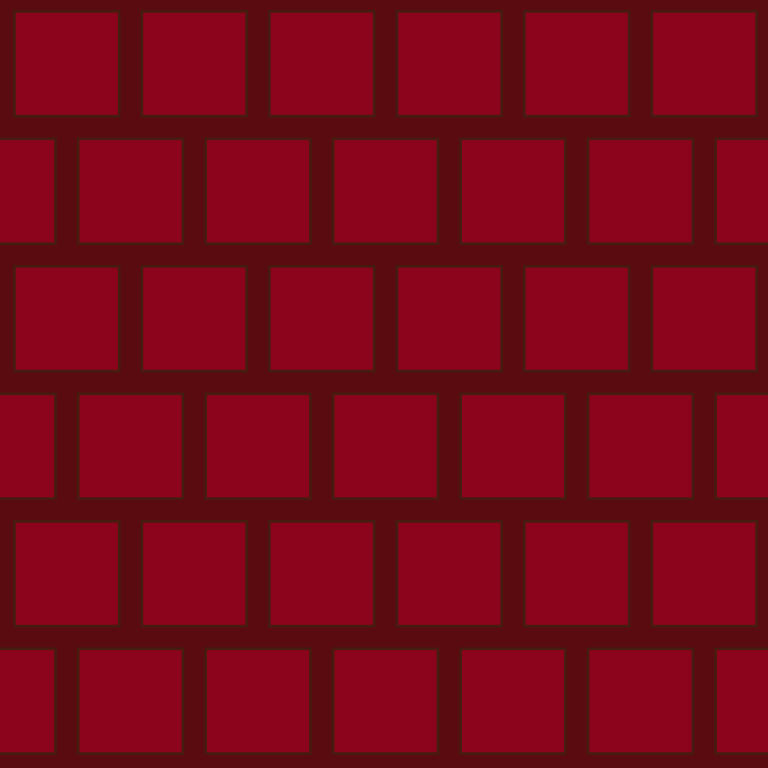
This pattern is drawn by a WebGL 2 fragment shader. Its source:

```glsl
#version 300 es
precision highp float;

uniform vec2 u_resolution;
out vec4 fragColor;

const vec3 GROUND = vec3(0.35, 0.045, 0.06);
const vec3 TILE = vec3(0.55, 0.015, 0.105);
const vec3 RIM = vec3(0.27, 0.11, 0.06);

const float PITCH = 0.166;
const vec2 FIRST_CENTRE = vec2(0.087);
const float HALF_SIDE = 0.0699;
const float RIM_WIDTH = 0.0034;

// Offset from the nearest tile centre, every other row moved by half a pitch
vec2 staggeredCell(vec2 point, vec2 firstCentre, float pitch) {
    vec2 grid = (point - firstCentre) / pitch + 0.5;
    float row = floor(grid.y);
    grid.x += 0.5 * mod(row + 1.0, 2.0);
    return (fract(grid) - 0.5) * pitch;
}

// Signed distance to a square
float squareDistance(vec2 point, float halfSide) {
    vec2 edge = abs(point) - halfSide;
    return length(max(edge, 0.0)) + min(max(edge.x, edge.y), 0.0);
}

// Smooth coverage of a shape over one pixel
float coverage(float signedDistance, float pixel) {
    return clamp(0.5 - signedDistance / pixel, 0.0, 1.0);
}

// Ground, then rim, then tile face
vec3 shadeTile(float signedDistance, float rimWidth, float pixel) {
    vec3 color = mix(GROUND, RIM, coverage(signedDistance, pixel));
    return mix(color, TILE, coverage(signedDistance + rimWidth, pixel));
}

void main() {
    float pixel = 1.0 / min(u_resolution.x, u_resolution.y);
    vec2 point = gl_FragCoord.xy * pixel;
    vec2 cell = staggeredCell(point, FIRST_CENTRE, PITCH);
    float tileDistance = squareDistance(cell, HALF_SIDE);
    fragColor = vec4(shadeTile(tileDistance, RIM_WIDTH, pixel), 1.0);
}
```
